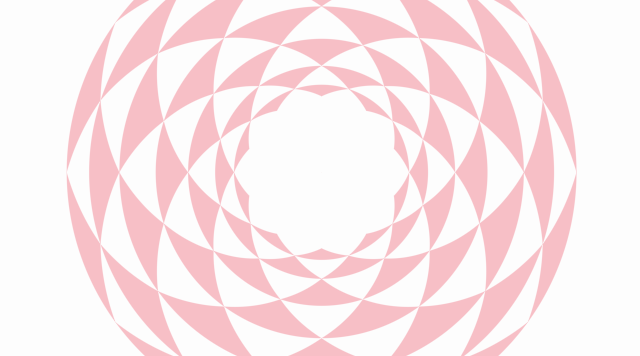
Give the GLSL for this pattern, as a Shadertoy shader.

```glsl
// A ten-fold rosette of pink curved triangles on white, with an open star centre.
// Each ring between two node radii holds triangles based on its outer circle and
// pointing inward; every second ring is turned by half a step. Lengths: canvas heights.

const float PI = 3.14159265;
const vec2 CENTRE = vec2(0.0045, 0.0160);       // offset from the canvas middle
const vec3 PAPER = vec3(0.992, 0.991, 0.991);
const vec3 PINK = vec3(0.968, 0.748, 0.776);
const float FOLDS = 10.0;
const float HALF_STEP = PI / FOLDS;
const float SOFTNESS = 0.0042;                  // width of the smoothed edges
const int RINGS = 7;
const float NODE_RADIUS[8] = float[8](
    0.716, 0.653, 0.568, 0.466, 0.375, 0.299, 0.246, 0.2135);

// Approximate distance to the triangles of one ring, positive inside.
float ringTriangles(float radius, float angle, float outer, float inner, float turn) {
    float fromTip = abs(mod(angle - turn + HALF_STEP, 2.0 * HALF_STEP) - HALF_STEP);
    float slope = HALF_STEP / (outer - inner);
    float halfWidth = (radius - inner) * slope;
    float side = (halfWidth - fromTip) / length(vec2(1.0 / radius, slope));
    return min(side, outer - radius);
}

// Union of all rings.
float rosette(vec2 p) {
    float radius = max(length(p), 0.001);
    float angle = atan(p.y, p.x);
    float inside = -1.0;
    for (int i = 0; i < RINGS; i++) {
        float turn = (i % 2 == 0) ? HALF_STEP : 0.0;
        inside = max(inside, ringTriangles(radius, angle,
            NODE_RADIUS[i], NODE_RADIUS[i + 1], turn));
    }
    return inside;
}

void mainImage(out vec4 fragColor, in vec2 fragCoord) {
    vec2 p = (fragCoord - 0.5 * iResolution.xy) / iResolution.y - CENTRE;
    float edge = 0.5 * max(SOFTNESS, 1.2 / iResolution.y);
    float cover = smoothstep(-edge, edge, rosette(p));
    fragColor = vec4(mix(PAPER, PINK, cover), 1.0);
}
```
